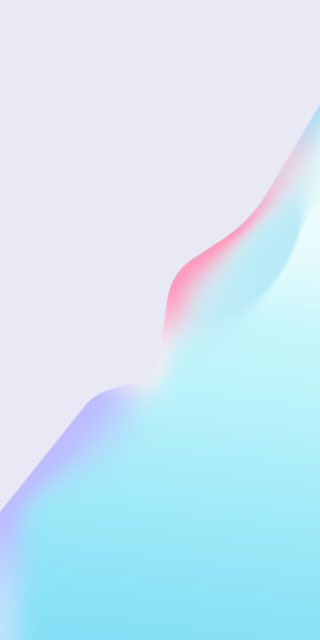
A Shadertoy shader for this background:

```glsl
const vec3 BACKDROP = vec3(0.914, 0.914, 0.961);
const vec3 DEEP_CYAN = vec3(0.505, 0.870, 0.962);
const vec3 CYAN = vec3(0.615, 0.915, 0.970);
const vec3 PALE_CYAN = vec3(0.755, 0.960, 0.982);
const vec3 ICE = vec3(0.925, 0.990, 0.992);
const vec3 BAND = vec3(0.725, 0.920, 0.965);
const vec3 MIST = vec3(0.895, 0.940, 0.958);
const vec3 LAVENDER = vec3(0.745, 0.735, 1.000);
const vec3 PEARL = vec3(0.925, 0.925, 0.960);
const vec3 PINK = vec3(1.000, 0.605, 0.740);
const vec3 LILAC = vec3(0.900, 0.820, 0.895);
const vec3 SKY = vec3(0.670, 0.880, 0.960);
const vec3 CORNER_GLOW = vec3(0.760, 0.890, 0.995);

// The ridge runs along a tilted axis from the left side
const vec2 RIDGE_START = vec2(0.0, 0.4);
const vec2 RIDGE_AXIS = vec2(0.617, 0.787);
const float START_SLOPE = 0.01;
// Each bend: place along the axis, change of slope, rounding radius
const vec3 BENDS[4] = vec3[4](
    vec3(0.472, 0.710, 0.045),
    vec3(0.636, -1.300, 0.070),
    vec3(0.9165, 0.915, 0.077),
    vec3(1.197, -0.460, 0.100));

const vec2 FOLD_CENTER = vec2(0.45, 1.42);
const float FOLD_RADIUS = 0.507;
const float GLOW_WIDTH = 0.075;

// Ramp of slope one with a rounded start
float roundedRamp(float x, float radius) {
    float k = clamp(x + radius, 0.0, 2.0 * radius);
    return k * k / (4.0 * radius) + max(x - radius, 0.0);
}

float ridgeOffset(float along) {
    float offset = START_SLOPE * along;
    for (int i = 0; i < 4; i++) {
        offset += BENDS[i].y * roundedRamp(along - BENDS[i].x, BENDS[i].z);
    }
    return offset;
}

float bell(float x) {
    return exp(-x * x);
}

vec3 rimColor(float along) {
    vec3 color = mix(LAVENDER, PEARL, smoothstep(0.45, 0.62, along));
    color = mix(color, PINK, smoothstep(0.69, 0.90, along));
    color = mix(color, LILAC, smoothstep(1.10, 1.42, along));
    return mix(color, SKY, smoothstep(1.42, 1.62, along));
}

float rimWidth(float along) {
    float width = mix(0.050, 0.125, smoothstep(0.0, 0.40, along));
    width = mix(width, 0.032, smoothstep(0.42, 0.66, along));
    width = mix(width, 0.075, smoothstep(0.70, 0.87, along));
    width = mix(width, 0.032, smoothstep(0.93, 1.17, along));
    return mix(width, 0.060, smoothstep(1.20, 1.42, along));
}

// Vertical wash with a bright fold at the right
vec3 bodyColor(vec2 p) {
    float level = p.y + 0.12 * (p.x - 0.5);
    vec3 color = mix(DEEP_CYAN, CYAN, smoothstep(-0.15, 0.50, level));
    color = mix(color, PALE_CYAN, smoothstep(0.30, 0.98, level));
    color = mix(color, ICE, smoothstep(0.90, 1.38, level));

    float fold = length(p - FOLD_CENTER) - FOLD_RADIUS;
    float softness = 0.008 + 0.12 * smoothstep(1.25, 1.55, p.y)
                   + 0.12 * (1.0 - smoothstep(0.85, 1.12, p.y));
    float inner = 1.0 - smoothstep(-softness, softness, fold);
    return mix(color, BAND, inner * smoothstep(0.55, 1.0, p.y));
}

void mainImage(out vec4 fragColor, in vec2 fragCoord) {
    vec2 p = fragCoord / iResolution.xy * vec2(1.0, 2.0);
    float pixel = 1.0 / iResolution.x;

    // Position along the ridge and depth below it
    vec2 q = p - RIDGE_START;
    float along = dot(q, RIDGE_AXIS);
    float depth = dot(q, vec2(RIDGE_AXIS.y, -RIDGE_AXIS.x)) - ridgeOffset(along);
    float inside = max(depth, 0.0);

    vec3 color = bodyColor(p);

    // Glow at the lower left side
    vec3 glow = mix(CORNER_GLOW, LAVENDER, smoothstep(0.05, 0.42, p.y));
    float glowMask = 1.0 - smoothstep(0.36, 0.50, p.y);
    color = mix(color, glow, 0.9 * glowMask * bell(p.x / GLOW_WIDTH));

    // Pale mist, then the coloured rim
    float width = rimWidth(along);
    float mist = smoothstep(0.50, 0.68, along) * (1.0 - smoothstep(1.40, 1.60, along));
    color = mix(color, MIST, 0.9 * mist * bell(inside / (1.75 * width)));
    color = mix(color, rimColor(along), bell(inside / width));

    float cover = smoothstep(-pixel, pixel, depth);
    fragColor = vec4(mix(BACKDROP, color, cover), 1.0);
}
```
